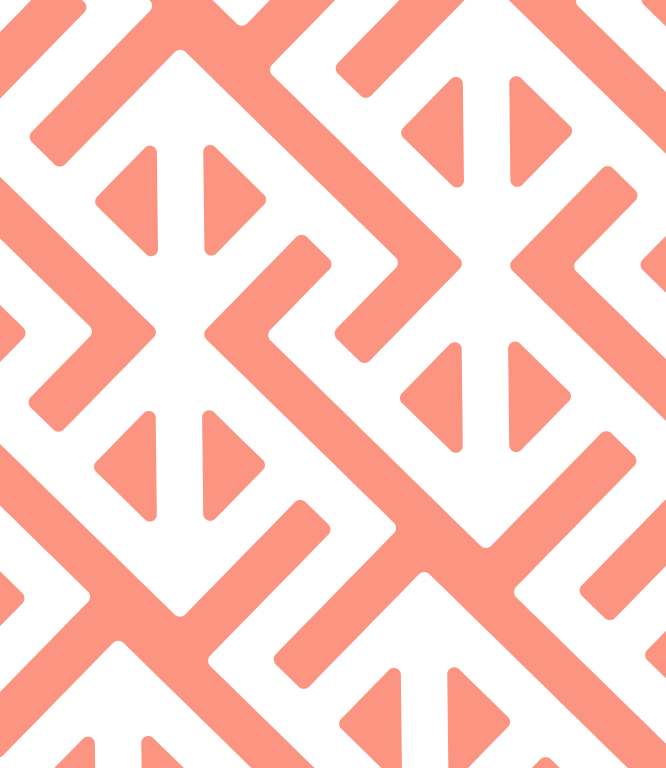
Write a Shadertoy shader that draws this pattern.

```glsl
// Coral interlocking hooked bands with paired triangles on white, on a slanted lattice.
#define CORAL vec3(0.99, 0.58, 0.51)
#define PAPER vec3(1.0)
#define ORIGIN vec2(0.1589, -0.2292)  // centre of one band, from mid canvas
#define STEP_A vec2(0.3994, 0.0850)   // lattice steps, in canvas heights
#define STEP_B vec2(0.0894, 0.7686)
#define TILT 0.0113                   // lean of the whole pattern, radians
#define CORNER 0.0098                 // corner radius
#define PAIR_AT vec2(0.0420, 0.2116)  // triangle pair, from band centre
#define HALF_GAP 0.0302               // half the gap inside a pair
#define TRI_SIZE 0.0629               // leg of a triangle before rounding
#define TRI_ROUND 0.0091

// Union and intersection that round the corners they create
float roundMin(float a, float b) {
    return max(CORNER, min(a, b)) - length(max(CORNER - vec2(a, b), 0.0));
}

float roundMax(float a, float b) {
    return -roundMin(-a, -b);
}

float roundedBox(vec2 p, vec2 low, vec2 high) {
    vec2 q = abs(p - 0.5 * (low + high)) - 0.5 * (high - low) + CORNER;
    return length(max(q, 0.0)) + min(max(q.x, q.y), 0.0) - CORNER;
}

// Half of a band: a U with a short hook on the left and a long arm on the right
float hookedBand(vec2 p) {
    float outer = roundedBox(p, vec2(-0.4418, -0.0210), vec2(0.0813, 0.2604));
    float inner = roundedBox(p, vec2(-0.3815, 0.0365), vec2(0.0206, 0.6));
    float hookTop = min(-p.x - 0.2, p.y - 0.1659);
    return roundMax(roundMax(outer, -inner), hookTop);
}

// Two triangles back to back, pointing left and right
float trianglePair(vec2 p) {
    vec2 q = abs(p) - vec2(HALF_GAP + TRI_ROUND, 0.0);
    float t = clamp(0.5 + 0.5 * (q.y - q.x) / TRI_SIZE, 0.0, 1.0);
    float slope = length(q - TRI_SIZE * vec2(1.0 - t, t));
    float base = length(q - vec2(0.0, min(q.y, TRI_SIZE)));
    bool inside = q.x > 0.0 && q.x + q.y < TRI_SIZE;
    return (inside ? -1.0 : 1.0) * min(slope, base) - TRI_ROUND;
}

// One lattice cell, unchanged by a half turn
float motif(vec2 p) {
    vec2 diagonal = vec2(p.x - p.y, p.x + p.y) * sqrt(0.5);
    float band = roundMin(hookedBand(diagonal), hookedBand(-diagonal));
    float triangles = min(trianglePair(p - PAIR_AT), trianglePair(p + PAIR_AT));
    return min(band, triangles);
}

void mainImage(out vec4 fragColor, in vec2 fragCoord) {
    vec2 p = (fragCoord - 0.5 * iResolution.xy) / iResolution.y - ORIGIN;
    float c = cos(TILT), s = sin(TILT);
    p = vec2(c * p.x + s * p.y, c * p.y - s * p.x);

    // Nearest lattice cell, then its neighbours, since bands overhang their cells
    mat2 lattice = mat2(STEP_A, STEP_B);
    vec2 cell = round(inverse(lattice) * p);
    float d = 1.0;
    for (int j = -1; j <= 1; j++) {
        for (int i = -1; i <= 1; i++) {
            d = min(d, motif(p - lattice * (cell + vec2(i, j))));
        }
    }

    float ink = clamp(0.5 - d * iResolution.y, 0.0, 1.0);
    fragColor = vec4(mix(PAPER, CORAL, ink), 1.0);
}
```
